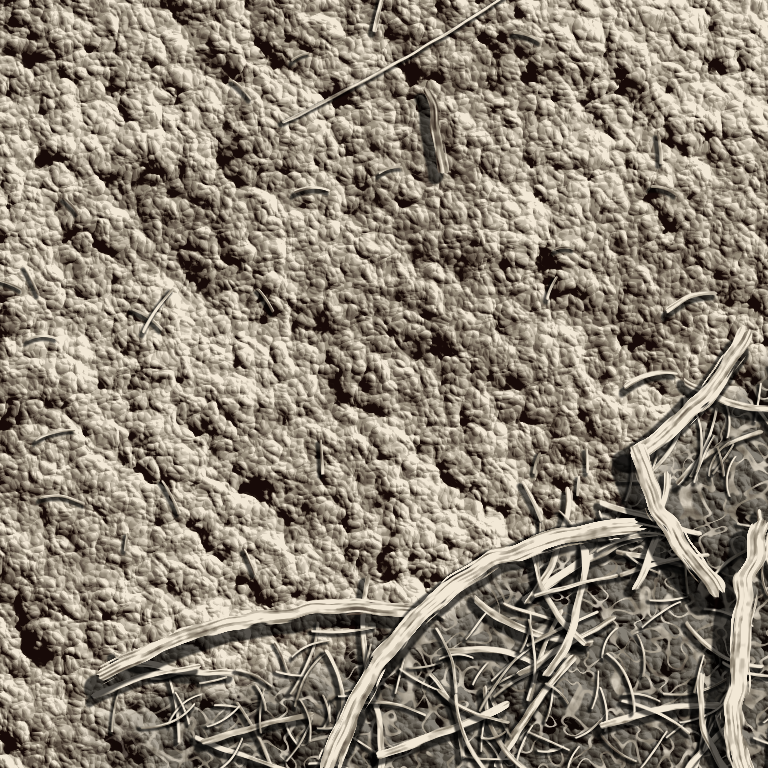
This texture is drawn by a WebGL 1 fragment shader. Its source:

```glsl
precision highp float;
// Sunlit crumbly soil with a mat of bleached straw in the lower right corner.
// Soil is a height field of clods at four scales, lit by slope and cast shadow;
// straw is a set of bent capsules with frayed edges and lengthwise streaks.
uniform vec2 u_resolution;
const vec2 SUN = vec2(0.68, 0.73);

float hash(vec2 p) { return fract(sin(dot(p, vec2(127.1, 311.7))) * 43758.5453); }
vec2 hash2(vec2 p) { return vec2(hash(p), hash(p + 57.3)); }
float noise(vec2 p) {
  vec2 c = floor(p), f = fract(p);
  f = f * f * (3.0 - 2.0 * f);
  return mix(mix(hash(c), hash(c + vec2(1.0, 0.0)), f.x),
             mix(hash(c + vec2(0.0, 1.0)), hash(c + vec2(1.0, 1.0)), f.x), f.y);
}
vec2 rotate(vec2 p, float angle) {
  float c = cos(angle), s = sin(angle);
  return vec2(c * p.x + s * p.y, c * p.y - s * p.x);
}

// Palette from deep shade to sunlit straw, spread by share of area
vec3 earthRamp(float tone) {
  vec3 color = vec3(0.09, 0.04, 0.03);
  color = mix(color, vec3(0.25, 0.20, 0.16), smoothstep(0.085, 0.24, tone));
  color = mix(color, vec3(0.41, 0.36, 0.31), smoothstep(0.24, 0.39, tone));
  color = mix(color, vec3(0.58, 0.54, 0.47), smoothstep(0.39, 0.55, tone));
  color = mix(color, vec3(0.77, 0.73, 0.66), smoothstep(0.55, 0.72, tone));
  return mix(color, vec3(0.95, 0.91, 0.84), smoothstep(0.72, 0.905, tone));
}

// Tilted domes of random size and stretch, in units of one cell
float clods(vec2 p, float count) {
  vec2 g = p * count, cell = floor(g);
  float top = 0.0;
  for (int j = -1; j <= 1; j++) {
    for (int i = -1; i <= 1; i++) {
      vec2 id = cell + vec2(float(i), float(j));
      vec2 rnd = hash2(id + count);
      vec2 d = g - id - rnd;
      float size = mix(0.45, 0.9, fract(rnd.x * 17.0 + rnd.y * 5.0));
      vec2 q = rotate(d, rnd.y * 40.0) * vec2(1.0, 1.35) / size;
      float fall = dot(q, q), facet = dot(fract(rnd * 23.0) - 0.5, d);
      top = max(top, size * (1.0 - fall) + 0.9 * facet * max(1.0 - fall, 0.0));
    }
  }
  return top;
}

float soilHeight(vec2 p) {
  p += 0.007 * vec2(noise(p * 55.0), noise(p * 55.0 + 31.0));
  return 0.4 * clods(p, 9.0) / 9.0 + 0.5 * clods(rotate(p, 0.6), 23.0) / 23.0
       + 0.65 * clods(rotate(p, 1.1), 51.0) / 51.0 + 0.6 * clods(p, 108.0) / 108.0;
}

vec3 soil(vec2 p) {
  float h = soilHeight(p), blocked = 0.0;
  float slope = (h - soilHeight(p + SUN * 0.002)) / 0.002;
  for (int k = 1; k <= 4; k++) {
    float reach = 0.003 * float(k * k);
    blocked = max(blocked, soilHeight(p + SUN * reach) - h - 0.9 * reach);
  }
  float shade = smoothstep(0.0, 0.006, blocked);
  float tone = 0.58 + 0.2 * slope + 0.22 * (noise(p * 7.0) - 0.5)
             + 0.16 * (noise(p * 240.0) - 0.5);
  return earthRamp(clamp(tone, 0.1, 1.0) * (1.0 - 0.85 * shade));
}

float capsule(vec2 d, float halfLength, float width) {
  return length(vec2(max(abs(d.x) - halfLength, 0.0), d.y)) - width;
}

// Bent stalk around its middle, with a shadow away from the sun
vec3 straw(vec3 base, vec2 p, vec2 middle, float angle, float halfLength,
           float width, float bend, float brightness) {
  vec2 d = rotate(p - middle, angle), sun = rotate(SUN, angle);
  float lean = 2.0 * bend * d.x / halfLength;
  d.y = (d.y - bend * d.x * d.x / halfLength) / sqrt(1.0 + lean * lean);
  if (capsule(d, halfLength, width) > width * 4.0 + 0.006) return base;
  d.y += (0.0015 + 0.5 * width) * (noise(vec2(d.x * 35.0, 4.0) + middle * 70.0) - 0.5);
  float fray = 0.6 * width * noise(vec2(d.x * 40.0, d.y * 400.0));
  float edge = capsule(d, halfLength, width) + fray;
  float shadowEdge = capsule(d + sun * (width * 1.3 + 0.002), halfLength, width);
  base *= 1.0 - 0.65 * (1.0 - smoothstep(-0.001, 0.003, shadowEdge));
  float streak = noise(vec2(d.x * 30.0, d.y * 420.0) + middle * 90.0);
  float tone = brightness + 0.2 * sun.y * d.y / width + 0.75 * (streak - 0.5)
             + 0.25 * (noise(p * 150.0) - 0.5);
  return mix(base, earthRamp(tone), 1.0 - smoothstep(-0.001, 0.001, edge));
}

float matEdge(float x) { return 0.1 + 0.12 * x + 0.33 * x * x * x; }

void main() {
  vec2 p = gl_FragCoord.xy / u_resolution.y;
  vec3 color = soil(p);
  // Twigs lying on the open soil
  for (int i = 0; i < 30; i++) {
    vec2 a = hash2(vec2(float(i), 3.0)), b = hash2(vec2(float(i), 8.0));
    color = straw(color, p, vec2(a.x, 0.2 + 0.8 * a.y), b.x * 3.14, 0.01 + 0.025 * b.y,
                  0.002 + 0.003 * a.x * b.y, 0.4 * b.x - 0.2, 0.6 + 0.3 * b.y);
  }
  color = straw(color, p, vec2(0.52, 0.92), 0.52, 0.17, 0.0026, 0.04, 0.8);
  color = straw(color, p, vec2(0.57, 0.83), 1.75, 0.05, 0.009, 0.05, 0.6);
  // Shaded ground and curled lint inside the mat
  float mat = 1.0 - smoothstep(-0.04, 0.03, p.y - matEdge(p.x) + 0.06 * noise(p * 14.0));
  mat *= smoothstep(0.05, 0.3, p.x);
  vec2 curl = p + 0.02 * vec2(noise(p * 30.0), noise(p * 30.0 + 9.0));
  float lint = 1.0 - smoothstep(0.04, 0.13, abs(noise(rotate(curl, 0.7) * 75.0) - 0.5));
  color = mix(color * (1.0 - 0.45 * mat), earthRamp(0.4 + 0.6 * noise(p * 90.0)), 0.75 * lint * mat);
  // Tangled fibres, a few of them thick
  for (int i = 0; i < 150; i++) {
    vec2 a = hash2(vec2(float(i), 21.0)), b = hash2(vec2(float(i), 34.0));
    float x = 0.08 + 0.94 * pow(a.x, 0.6), thick = pow(b.y, 6.0);
    color = straw(color, p, vec2(x, matEdge(x) * a.y), mix(-0.7, 2.1, b.x),
                  0.015 + 0.035 * b.y + 0.04 * thick, 0.0017 + 0.006 * thick,
                  0.5 * fract(a.y * 13.0) - 0.25, 0.74 + 0.2 * fract(a.x * 19.0));
  }
  // Main stalks
  color = straw(color, p, vec2(0.335, 0.195), 0.19, 0.21, 0.013, -0.14, 0.78);
  color = straw(color, p, vec2(0.96, 0.14), 1.5, 0.17, 0.019, -0.12, 0.82);
  color = straw(color, p, vec2(0.91, 0.48), 0.83, 0.1, 0.016, 0.1, 0.84);
  color = straw(color, p, vec2(0.87, 0.315), -1.04, 0.1, 0.017, 0.08, 0.8);
  color = straw(color, p, vec2(0.573, 0.222), 0.68, 0.25, 0.017, -0.33, 0.84);
  gl_FragColor = vec4(color, 1.0);
}
```
